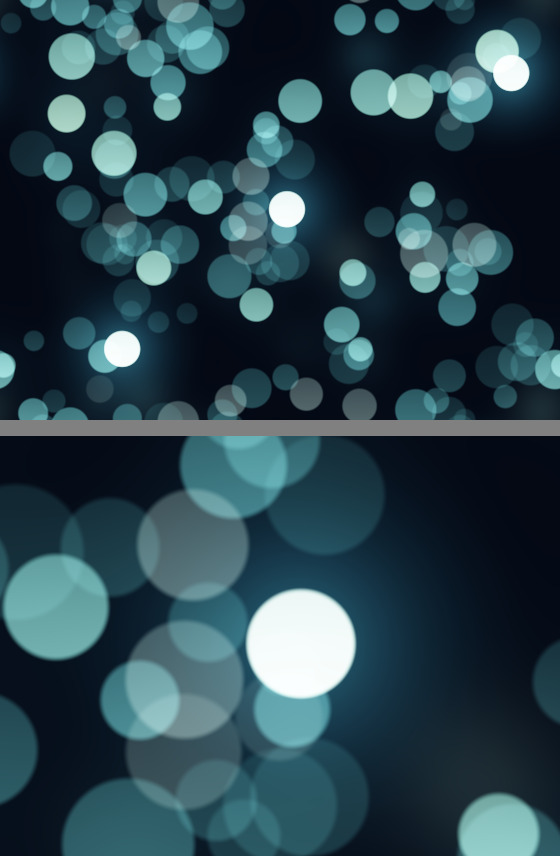
Top: the whole. Bottom: its middle third, enlarged.
This background is drawn by a Shadertoy shader. Its source:

```glsl
// Seamless bokeh: clustered translucent teal discs with soft glows on deep navy.

vec3 hash3(vec3 p) {
    p = fract(p * vec3(0.1031, 0.1030, 0.0973));
    p += dot(p, p.yxz + 33.33);
    return fract((p.xxy + p.yxx) * p.zyx);
}

// Shortest offset between two points on the repeating canvas
vec2 wrapOffset(vec2 d, vec2 period) {
    return d - period * floor(d / period + 0.5);
}

// Light given by one disc: flat body, slightly brighter at the bottom, plus halo
vec3 discLight(vec2 offset, float radius, float power, vec3 tint) {
    float dist = length(offset);
    float body = 1.0 - smoothstep(radius - 0.003, radius + 0.003, dist);
    float shade = 1.0 - 0.2 * offset.y / radius;
    float halo = 0.042 * power * power * pow(max(1.0 - dist / 0.25, 0.0), 3.0);
    return body * shade * power * tint + halo * vec3(0.32, 0.9, 1.1);
}

void mainImage(out vec4 fragColor, in vec2 fragCoord) {
    vec2 period = vec2(iResolution.x / iResolution.y, 1.0);
    vec2 p = fragCoord / iResolution.y + vec2(0.0, -0.16);
    vec3 light = vec3(0.012, 0.03, 0.075);

    for (int i = 0; i < 20; i++) {
        // One cluster in each cell of a 5 by 4 grid
        vec3 place = hash3(vec3(float(i), 3.0, 17.0));
        vec3 mood = hash3(vec3(float(i), 41.0, 8.0));
        vec2 cell = vec2(float(i % 5), float(i / 5));
        vec2 center = (cell + place.xy) / vec2(5.0, 4.0) * period;
        float angle = 6.2832 * place.z;
        vec2 direction = vec2(cos(angle), sin(angle));
        bool brightCluster = i % 7 == 0;

        // Out-of-focus haze away from the cluster
        vec2 haze = wrapOffset(p - center - 0.4 * (mood.xy - 0.5), period);
        light += 0.13 * mood.z * exp(-dot(haze, haze) / 0.004)
               * mix(vec3(0.35, 0.9, 1.0), vec3(0.8, 1.0, 0.85), mood.x);

        // Discs strung loosely along the cluster
        for (int k = 0; k < 7; k++) {
            vec3 jitter = hash3(vec3(float(i), float(k), 71.0));
            vec3 look = hash3(vec3(float(k), float(i), 29.0));
            vec2 pos = center + direction * (float(k) - 3.0) * 0.041
                     + 0.13 * (jitter.xy - 0.5);
            float radius = mix(0.024, 0.058, jitter.z);
            float reach = brightCluster ? 1.5 : mix(0.5, 1.05, mood.y);
            float power = 0.13 + 1.35 * pow(look.x, 3.0) * reach;
            vec3 tint = mix(vec3(0.44, 1.0, 1.02), vec3(0.64, 1.0, 0.79),
                            smoothstep(0.5, 1.6, power));

            // A few greyish discs and a few nearly white ones
            if (look.y < 0.1) {
                tint = vec3(0.76, 0.95, 0.9);
                power = min(power, 0.42);
            }
            if (brightCluster && k == 3) {
                power = 3.8;
                radius = 0.042;
                tint = vec3(0.8, 1.0, 0.9);
            }
            light += discLight(wrapOffset(p - pos, period), radius, power, tint);
        }
    }

    // Exposure curve: overlapping discs brighten without clipping
    fragColor = vec4(1.0 - exp(-light), 1.0);
}
```
